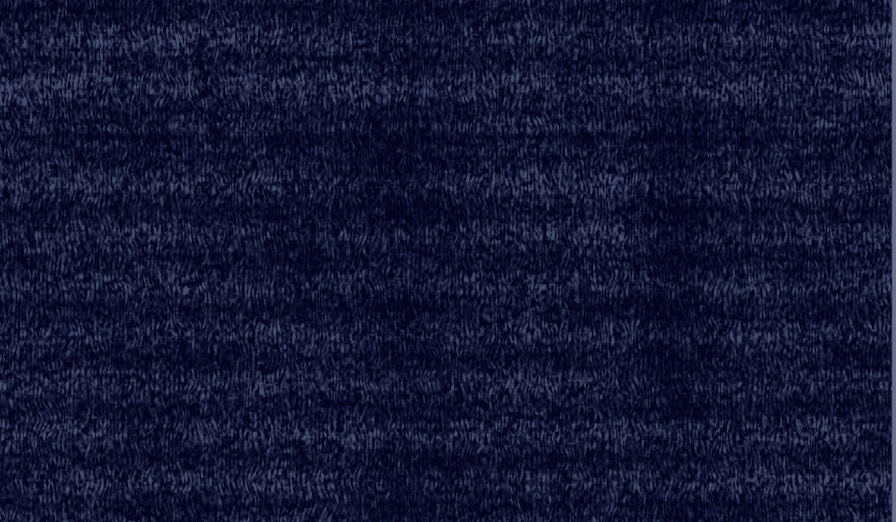
A WebGL 1 fragment shader for this texture:

```glsl
precision highp float;
uniform vec2 u_resolution;

float hash(vec2 p) {
  vec3 q = fract(vec3(p.xyx) * 0.1031);
  q += dot(q, q.yzx + 33.33);
  return fract((q.x + q.y) * q.z);
}

float noise(vec2 p) {
  vec2 i = floor(p), f = fract(p);
  f = f * f * (3.0 - 2.0 * f);
  return mix(mix(hash(i), hash(i + vec2(1.0, 0.0)), f.x),
             mix(hash(i + vec2(0.0, 1.0)), hash(i + 1.0), f.x), f.y);
}

float bump(float x, float center, float width) {
  float d = (x - center) / width;
  return exp(-d * d);
}

// Slanted yarn legs; the random stitch tones recur with each swatch
float knit(vec2 p) {
  vec2 swatch = vec2(40.0, 12.0);
  vec2 s = p * vec2(1.46, 3.51) * swatch;
  s += 1.0 * (vec2(noise(s * 0.6), noise(s * 0.6 + 31.0)) - 0.5);
  float side = fract(s.x) - 0.5;
  float leg = abs(side);
  float y = s.y - leg * 1.3;
  vec2 id = mod(vec2(floor(s.x * 2.0) * 0.5, floor(y)), swatch);
  float across = 1.0 - smoothstep(0.06, 0.26, abs(leg - 0.25));
  float along = 0.5 - 0.5 * cos(6.2832 * fract(y));
  return across * (0.35 + 0.65 * along) * mix(0.4, 1.4, hash(id * 2.0 + 7.0));
}

// Broad light and dark areas of the cloth
float shading(vec2 p) {
  float wave = p.y + 0.008 * (noise(p * vec2(9.0, 4.0)) - 0.5);
  float shade = 0.92 + 0.32 * cos(6.2832 * (wave - 0.645) * 10.53);
  shade *= 0.65 + 0.7 * noise(p * vec2(7.0, 12.0) + 4.0);
  shade *= 1.0 + 0.4 * bump(p.y, 0.82, 0.06);
  shade *= 1.0 - 0.7 * bump(wave, 0.735, 0.014);
  shade *= 1.0 - 0.38 * bump(p.x, 0.8, 0.1);
  shade *= 1.0 - 0.35 * bump(p.x, 1.3, 0.06);
  return shade;
}

void main() {
  vec2 p = gl_FragCoord.xy / u_resolution.y;
  float aspect = u_resolution.x / u_resolution.y;

  // Stitches roughened by fibre grain
  float grain = 0.55 * noise(p * vec2(165.0, 125.0))
              + 0.45 * noise(p * vec2(290.0, 240.0) + 17.0);
  grain = max(0.5 + 1.5 * (grain - 0.5), 0.0);
  float tone = 0.42 * knit(p) + 0.62 * grain;
  float light = 1.75 * pow(tone, 2.1) * shading(p) - 0.05;

  // Sparse pale flecks, with the brightest yarn softened
  light += 0.3 * smoothstep(0.78, 0.95, noise(p * vec2(180.0, 150.0) + 53.0)) * tone;
  light = max(light, 0.0);
  light /= 1.0 + 0.16 * light * light;

  // Shadows shift toward blue before the yarn pales
  vec3 navy = vec3(0.006, 0.016, 0.115);
  vec3 paleYarn = vec3(0.22, 0.25, 0.37);
  vec3 color = mix(navy, paleYarn, min(light, 1.2));
  color.b += 0.02 * smoothstep(0.0, 0.15, light) * (1.0 - smoothstep(0.15, 0.8, light));

  // Pale strip along the right border
  float border = smoothstep(-0.002, 0.002, p.x - aspect * 0.9955);
  color = mix(color, vec3(0.42, 0.44, 0.54), border);
  gl_FragColor = vec4(color, 1.0);
}
```
